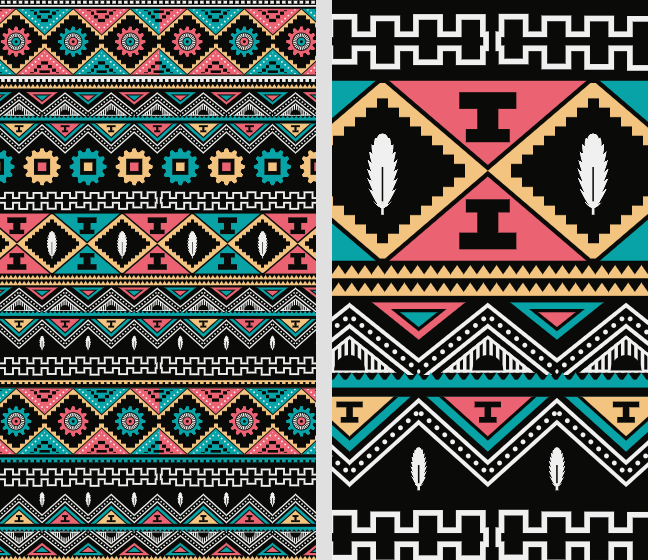
Left, the full canvas; right, a detail of the centre.
This pattern is drawn by a Shadertoy shader. Its source:

```glsl
// Horizontal bands of woven geometric ornament on black: medallions, zigzags,
// suns, chains and diamonds. Each band folds x into a repeating cell and paints
// distance shapes; the canvas is 432 design units wide, with y running down.

const vec3 BLACK = vec3(.04, .04, .03), WHITE = vec3(.94), TEAL = vec3(.03, .64, .65);
const vec3 SAND = vec3(.95, .77, .5), PINK = vec3(.92, .39, .45);
vec3 color = BLACK;
float pixel;

void paint(vec3 ink, float d) { color = mix(color, ink, clamp(.5 - d / pixel, 0., 1.)); }
float hash(float n) { return fract(sin(n * 91.7) * 4375.5); }
float box(vec2 p, float w, float h) { p = abs(p) - vec2(w, h); return max(p.x, p.y); }
float repeat(float x, float w) { return mod(x, w) - .5 * w; }
bool odd(float n) { return mod(n, 2.) > .5; }
// Wedge with its apex at y = 0, opening towards +y
float wedge(float t, float y, float slope) { return (t * slope - y) / sqrt(1. + slope * slope); }
float scallops(vec2 q) { return 2.3 * clamp(1.6 * cos(12. * atan(q.y, q.x)), -1., 1.); }

void ticks(vec2 p, vec3 ink) { paint(ink, box(vec2(repeat(p.x, 8.), p.y), 2.4, 2.)); }

void saw(vec2 p, vec3 ink) {
  paint(ink, max(wedge(abs(repeat(p.x, 6.)), p.y + 4., 1.4), p.y - 2.));
}

void feather(vec2 p, float size) {
  vec2 q = p / size;
  float barb = fract(q.y * 4. + abs(q.x) * 3.);
  float w = .42 * sqrt(max(1. - q.y * q.y, 0.)) * (1. - .28 * barb);
  paint(WHITE, max(abs(q.x) - w, abs(q.y) - 1.) * size);
  paint(BLACK, box(p - vec2(0, size * .4), .35, size * .5));
  paint(WHITE, box(p - vec2(0, size), .6, size * .18));
}

void chain(vec2 p) {
  if (abs(p.y) > 17.) return;
  float x = mod(p.x + 17., 234.), wobble = hash(floor(x / 19.5)) - .5;
  vec2 q = vec2(repeat(x, 19.5), p.y);
  float d = min(box(q - vec2(0, wobble * 2.), 6.8, 12. + wobble), abs(q.y) - 4.5);
  d = max(d, 1.5 - min(x, 234. - x)); // open seam between runs
  paint(WHITE, abs(d + 1.3) - 1.3);
}

// Two parallel lines with dots between, along a slope
void dottedLines(float t, float y, float slope) {
  float h = wedge(t, y, slope), along = (t + slope * y) / sqrt(1. + slope * slope);
  paint(WHITE, abs(abs(h) - 3.7) - .9);
  paint(WHITE, length(vec2(h, repeat(along, 4.8))) - 1.1);
}

void zigzags(vec2 p) {
  if (p.y < -38. || p.y > 50.) return;
  float x = repeat(p.x + 5.5, 63.), t = abs(x), y = p.y;
  if (y < -4.) {
    // Hatched peaks with small nested triangles hanging between
    float peak = max(wedge(t, y + 22., .8), y + 5.);
    paint(WHITE, max(peak, abs(repeat(x, 3.)) - .8));
    paint(WHITE, abs(peak + .7) - .7);
    paint(BLACK, max(length(vec2(x, y + 6.)) - 7., y + 6.));
    dottedLines(t, y + 31., .8);
    bool alt = odd(floor((p.x - 26.) / 63.));
    float hang = max(wedge(31.5 - t, -20. - y, .8), -37. - y);
    paint(alt ? TEAL : PINK, hang);
    paint(BLACK, hang + 3.);
    paint(alt ? PINK : TEAL, hang + 4.5);
  } else {
    // Hanging triangles with a barred stem, framed by a dotted zigzag
    float hang = wedge(t, 31. - y, .9), top = 6. - y;
    paint(TEAL, max(hang, top));
    paint(BLACK, max(hang + 3.7, top));
    paint(odd(floor((p.x + 5.5) / 63.)) ? PINK : SAND, max(hang + 5.2, top));
    float bars = min(box(vec2(t, y - 9.5), 6., 1.3), box(vec2(t, y - 16.5), 4., 1.3));
    paint(BLACK, min(bars, box(vec2(t, y - 13.), 1.5, 4.)));
    dottedLines(t, 41. - y, .9);
  }
  paint(TEAL, abs(y) - 1.8);
  saw(vec2(p.x, y + 1.), TEAL);
}

void suns(vec2 p) {
  if (abs(p.y) > 27.) return;
  bool alt = odd(floor((p.x - 26.) / 63.));
  vec2 q = vec2(repeat(p.x - 26., 63.), p.y);
  paint(alt ? TEAL : SAND, length(q) - 23. - scallops(q));
  paint(BLACK, box(q, 11., 11.));
  paint(alt ? SAND : PINK, box(q, 5.8, 5.8));
}

void medallions(vec2 p, float swap) {
  if (abs(p.y) > 47.) return;
  float x = mod(p.x + 17., 234.), v = abs(p.y);
  // Facing triangles with stepped borders, stairs and dots
  float k = floor((x + 39.) / 78.), t = abs(x - 78. * k);
  paint(SAND, max(wedge(6. * floor(t / 6. + .5), v - 3., .92), v - 46.));
  float edge = wedge(t, v - 10., .92), d = max(edge, v - 45.);
  paint(BLACK, d - 1.2);
  paint(odd(k + swap + step(0., p.y)) ? TEAL : PINK, d);
  paint(BLACK, max(abs(v - 29. - 5. * floor(t / 5.)) - 2.2, v - 43.));
  paint(BLACK, box(vec2(t, v - 41.), 7., 1.8));
  float along = (t + .92 * (v - 10.)) / 1.36;
  paint(WHITE, max(length(vec2(edge + 4.5, repeat(along, 6.))) - 1.2, v - 44.));
  // Scalloped discs with a ticked ring
  vec2 q = vec2(repeat(x, 78.), p.y);
  float r = length(q), spoke = abs(fract(atan(q.y, q.x) * 3.8197) - .5);
  bool alt = odd(floor(x / 78.) + swap);
  paint(alt ? TEAL : PINK, r - 18.5 - scallops(q));
  paint(BLACK, r - 12.5);
  paint(WHITE, max(abs(r - 9.) - 2.2, (spoke - .32) * r * .26));
  paint(alt ? PINK : TEAL, r - 5.5);
  paint(BLACK, r - 2.);
}

void diamonds(vec2 p) {
  if (abs(p.y) > 43.) return;
  float x = repeat(p.x + 25., 96.), v = abs(p.y), u = 48. - abs(x);
  paint(odd(floor((p.x + 25.) / 96.)) ? TEAL : PINK, v - 41.);
  float bars = min(box(vec2(x, v - 32.), 13., 3.8), box(vec2(x, v - 16.), 10., 3.));
  paint(BLACK, min(bars, box(vec2(x, v - 24.), 4.8, 8.)));
  float d = wedge(u, 41. - v, .854);
  paint(BLACK, d - 2.);
  paint(SAND, max(d, v - 40.));
  paint(BLACK, wedge(5. * floor(u / 5. + .5), 33. - v, .854));
  feather(vec2(repeat(p.x - 23., 96.), p.y), 17.);
}

void mainImage(out vec4 fragColor, in vec2 fragCoord) {
  pixel = 432. / iResolution.x;
  vec2 p = vec2(fragCoord.x, iResolution.y - fragCoord.y) * pixel;
  #define AT(y) (p - vec2(0, y))
  ticks(AT(3.), WHITE);
  paint(WHITE, abs(p.y - 8.) - 1.2);
  paint(WHITE, abs(p.y - 106.) - 2.);
  ticks(AT(110.), WHITE);
  suns(AT(228.));
  diamonds(AT(333.));
  paint(SAND, abs(p.y - 521.) - 1.2);
  ticks(AT(523.), SAND);
  paint(TEAL, abs(p.y - 627.) - 1.5);
  ticks(AT(630.), TEAL);
  zigzags(vec2(p.x, 722. - p.y)); // turned over
  saw(AT(119.), SAND);
  saw(AT(764.), SAND);
  for (float i = 0.; i < 2.; i++) {
    medallions(AT(57. + 519. * i), i);
    zigzags(AT(163. + 267. * i));
    saw(AT(380. + 8. * i), SAND);
    chain(AT(500. + 152. * i));
    feather(vec2(repeat(p.x - 26., 63.), p.y - 468. - 214. * i), 9.);
  }
  chain(AT(274.));
  fragColor = vec4(color, 1);
}
```
